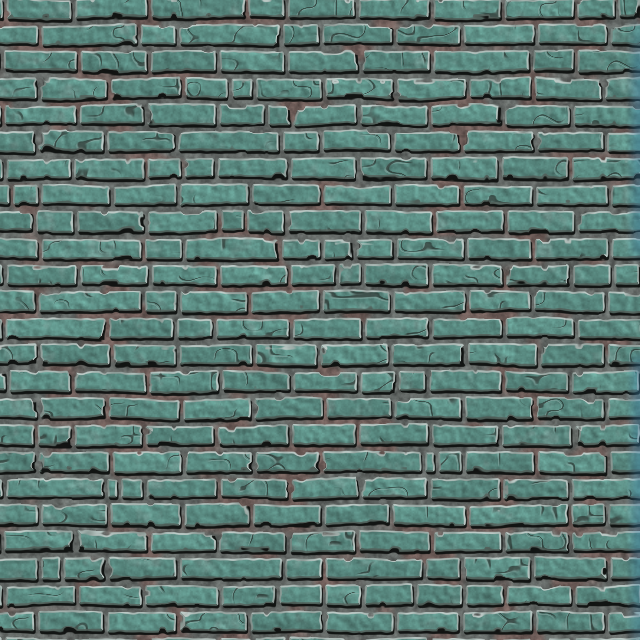
This texture is drawn by a three.js fragment shader. Its source:

```glsl
// Weathered green brick wall: 24 courses of 9 bricks in running bond.
// Each brick is a worn rounded box with a bevelled rim and a dropped shadow;
// jittered joints, split bricks, cracks and embossed grain vary the repeats.
varying vec2 vUv;

const float ROWS = 24.0;
const float COLS = 9.0;
const float ASPECT = ROWS / COLS;   // brick pitch in course heights
const float SOFT = 0.028;           // edge softness in course heights

const vec3 GREEN = vec3(0.35, 0.54, 0.505);
const vec3 PALE = vec3(0.51, 0.62, 0.60);
const vec3 RIM = vec3(0.80, 0.83, 0.82);
const vec3 MORTAR = vec3(0.40, 0.42, 0.41);
const vec3 RUST = vec3(0.47, 0.36, 0.34);
const vec3 SHADOW = vec3(0.045, 0.055, 0.05);
const vec3 SKY_TINT = vec3(0.22, 0.50, 0.65);

float hash(vec2 p) {
  vec3 q = fract(vec3(p.xyx) * 0.1031);
  q += dot(q, q.yzx + 33.33);
  return fract((q.x + q.y) * q.z);
}

float noise(vec2 p) {
  vec2 i = floor(p), f = fract(p);
  f = f * f * (3.0 - 2.0 * f);
  return mix(mix(hash(i), hash(i + vec2(1.0, 0.0)), f.x),
             mix(hash(i + vec2(0.0, 1.0)), hash(i + 1.0), f.x), f.y);
}

float fbm(vec2 p) {
  float sum = 0.0, gain = 0.5;
  for (int i = 0; i < 3; i++) {
    sum += gain * noise(p);
    p = p * 2.03 + 17.3;
    gain *= 0.5;
  }
  return sum;
}

float fill(float d) { return 1.0 - smoothstep(-SOFT, SOFT, d); }

float roundBox(vec2 p, vec2 halfSize, float radius) {
  vec2 q = abs(p) - halfSize + radius;
  return length(max(q, 0.0)) + min(max(q.x, q.y), 0.0) - radius;
}

// Position of an upright joint: slight jitter, now and then a long shift
float jointAt(float k, float row) {
  vec2 id = vec2(k + 7.0, row + 11.0);
  float jump = step(0.94, hash(id + 53.0)) * 0.45;
  return k + (hash(id) - 0.5) * 0.1 + jump;
}

// Left and right joints around x, with a few bricks cut in two
vec2 brickSpan(float x, float row) {
  float k = floor(x);
  if (x < jointAt(k, row)) k -= 1.0;
  else if (x > jointAt(k + 1.0, row)) k += 1.0;
  vec2 span = vec2(jointAt(k, row), jointAt(k + 1.0, row));
  vec2 id = vec2(k + 31.0, row + 5.0);
  float cut = mix(span.x, span.y, 0.3 + 0.4 * hash(id + 9.0));
  if (hash(id) > 0.9) span = x < cut ? vec2(span.x, cut) : vec2(cut, span.y);
  return span;
}

// Relief of a noise field lit from the upper right
float emboss(vec2 p, float reach) { return fbm(p) - fbm(p + reach); }

// Thin broken lines along one level of a noise field
float cracks(vec2 p) {
  float line = 1.0 - smoothstep(0.012, 0.045, abs(noise(p) - 0.5));
  return line * smoothstep(0.56, 0.72, noise(p * 0.6 + 41.0));
}

vec3 brickFace(vec2 p, vec2 local, vec2 id) {
  float tone = 0.94 + 0.12 * hash(id) + 0.09 * local.y;
  vec3 col = mix(GREEN * tone, PALE, 0.5 * smoothstep(0.5, 0.8, fbm(p * 1.7 + 60.0)));
  col *= 1.0 + 0.42 * emboss(p * 4.5, 0.5) + 0.3 * emboss(p * vec2(1.5, 2.5), 0.3);
  vec2 crackPos = p * vec2(1.6, 2.2) + 13.0 * hash(id + 3.0);
  col = mix(col, PALE * 1.1, 0.5 * cracks(crackPos + vec2(0.09, 0.12)));
  return mix(col, SHADOW * 3.0, 0.65 * cracks(crackPos));
}

// Bevel brightness: bright on top and right, dull on the left, dark below
float rimLight(vec2 local, vec2 halfSize) {
  vec2 edge = abs(local) - halfSize;
  if (edge.x > edge.y) return local.x > 0.0 ? 0.9 : 0.6;
  return local.y > 0.0 ? 0.9 : 0.2;
}

void main() {
  vec2 p = vUv * ROWS;
  // Courses with uneven beds, alternately offset by half a brick
  float y = p.y - 0.1 + 0.13 * (noise(p * vec2(0.45, 1.0)) - 0.5);
  float row = floor(y);
  float x = vUv.x * COLS - mix(0.55, 0.08, mod(row, 2.0));
  vec2 span = brickSpan(x, row);
  vec2 id = vec2(floor(span.x * 8.0) + 20.0, row + 3.0);
  // Brick box, leaving the joint to its right and below
  vec2 low = vec2(0.02, 0.2 + 0.06 * hash(id + 21.0));
  vec2 high = vec2((span.y - span.x) * ASPECT - 0.13, 0.98);
  vec2 halfSize = 0.5 * (high - low);
  vec2 local = vec2((x - span.x) * ASPECT, y - row) - 0.5 * (low + high);
  local.y += local.x * 0.04 * (hash(id + 77.0) - 0.5);
  // Worn outline with chipped edges
  float wear = 0.06 * (noise(p * 4.0) - 0.5) + 0.13 * smoothstep(0.72, 0.95, noise(p * 2.3 + 90.0));
  float d = roundBox(local, halfSize, 0.09) + wear;
  float shade = roundBox(local - vec2(0.05, -0.1), halfSize, 0.09) + 0.5 * wear;
  // Mortar, then dropped shadow, brick face and bevelled rim
  vec3 col = mix(MORTAR, RUST, 0.7 * smoothstep(0.5, 0.8, noise(p * 0.9 + 25.0)));
  col = mix(col * (0.65 + 0.7 * fbm(p * 5.0)), SHADOW, 0.93 * fill(shade));
  float light = rimLight(local, halfSize) * (0.7 + 0.5 * noise(p * 3.0 + 8.0));
  vec3 rim = mix(SHADOW * 4.5, RIM, clamp(light, 0.0, 1.0));
  vec3 face = mix(brickFace(p, local, id), rim, 0.85 * smoothstep(-0.1, -0.045, d));
  col = mix(col, face, fill(d));
  // Faint blue tint on parts of the right border
  float border = smoothstep(0.975, 1.0, vUv.x) * smoothstep(0.45, 0.7, noise(vec2(4.0, p.y * 0.4)));
  gl_FragColor = vec4(mix(col, SKY_TINT, 0.4 * border), 1.0);
}
```
